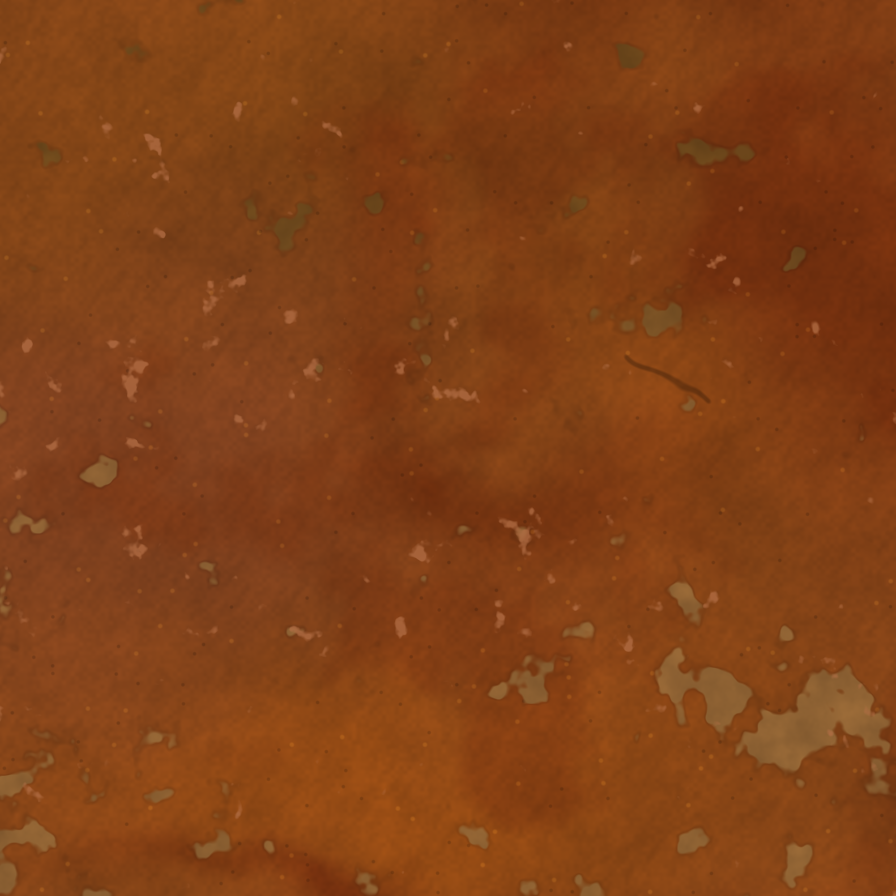
This texture is drawn by a WebGL 2 fragment shader. Its source:

```glsl
#version 300 es
precision highp float;

uniform vec2 u_resolution;
out vec4 fragColor;

const vec3 OCHRE = vec3(0.525, 0.270, 0.095);
const vec3 ORANGE = vec3(0.570, 0.285, 0.075);
const vec3 UMBER = vec3(0.495, 0.250, 0.125);
const vec3 OLIVE = vec3(0.490, 0.262, 0.075);
const vec3 DEEP_RUST = vec3(0.445, 0.185, 0.055);
const vec3 KHAKI = vec3(0.565, 0.400, 0.215);
const vec3 MOSS = vec3(0.420, 0.285, 0.110);
const vec3 PALE_PINK = vec3(0.700, 0.430, 0.270);

float hash(vec2 p) {
    return fract(sin(dot(p, vec2(127.1, 311.7))) * 43758.5453);
}

float noise(vec2 p) {
    vec2 cell = floor(p);
    vec2 f = fract(p);
    f = f * f * (3.0 - 2.0 * f);
    float low = mix(hash(cell), hash(cell + vec2(1.0, 0.0)), f.x);
    float high = mix(hash(cell + vec2(0.0, 1.0)), hash(cell + vec2(1.0)), f.x);
    return mix(low, high, f.y);
}

float fbm(vec2 p) {
    const mat2 turn = mat2(1.6, 1.2, -1.2, 1.6);
    float sum = 0.0;
    float weight = 0.533;
    for (int i = 0; i < 4; i++) {
        sum += weight * noise(p);
        p = turn * p + 17.3;
        weight *= 0.5;
    }
    return sum;
}

// Soft elliptical falloff
float glow(vec2 p, vec2 centre, vec2 radius) {
    vec2 d = (p - centre) / radius;
    return exp(-dot(d, d));
}

float segmentDistance(vec2 p, vec2 a, vec2 b) {
    vec2 ab = b - a;
    float t = clamp(dot(p - a, ab) / dot(ab, ab), 0.0, 1.0);
    return length(p - a - ab * t);
}

// Sparse round flecks, one candidate per grid cell
float flecks(vec2 p, float scale, float share, float seed) {
    vec2 cell = floor(p * scale);
    vec2 jitter = vec2(hash(cell + seed), hash(cell + seed + 31.7));
    vec2 d = fract(p * scale) - mix(vec2(0.3), vec2(0.7), jitter);
    float present = step(1.0 - share, hash(cell + seed + 73.1));
    return present * (1.0 - smoothstep(0.08, 0.28, length(d)));
}

vec3 stainedGround(vec2 uv) {
    vec2 warp = vec2(fbm(uv * 4.0 + 3.0), fbm(uv * 4.0 + 41.0)) - 0.5;
    vec2 q = uv + 0.28 * warp;
    vec3 colour = mix(OCHRE, OLIVE, 0.8 * glow(q, vec2(0.32, 0.82), vec2(0.45, 0.25)));
    colour = mix(colour, UMBER, 0.85 * glow(q, vec2(0.10, 0.42), vec2(0.38, 0.27)));
    float warm = glow(q, vec2(0.42, 0.10), vec2(0.42, 0.14))
               + 0.6 * glow(q, vec2(0.74, 0.55), vec2(0.13, 0.25));
    colour = mix(colour, ORANGE, min(warm, 1.0));
    float rust = glow(q, vec2(0.98, 0.66), vec2(0.17, 0.27))
               + 0.65 * glow(q, vec2(0.43, 0.70), vec2(0.08, 0.14))
               + 0.75 * glow(q, vec2(0.58, 0.42), vec2(0.15, 0.08))
               + 0.70 * glow(q, vec2(0.74, 1.00), vec2(0.22, 0.09))
               + 0.60 * glow(q, vec2(0.32, 0.00), vec2(0.28, 0.03));
    rust += 0.45 * smoothstep(0.52, 0.75, fbm(uv * 7.0 + 12.0));
    colour = mix(colour, DEEP_RUST, min(rust, 1.0));
    return colour * (0.89 + 0.22 * fbm(uv * 11.0 + 5.0));
}

void main() {
    vec2 uv = gl_FragCoord.xy / u_resolution;
    vec3 colour = stainedGround(uv);

    // Slanted brush grain and fine tooth
    vec2 slanted = mat2(0.8, 0.6, -0.6, 0.8) * uv;
    float streak = noise(slanted * vec2(130.0, 50.0)) - 0.5;
    float tooth = noise(uv * 210.0) - 0.5;
    colour *= 1.0 + 0.07 * streak + 0.07 * tooth;
    colour += vec3(0.09, 0.07, 0.02) * flecks(uv, 75.0, 0.035, 4.0);
    colour *= 1.0 - 0.16 * flecks(uv, 95.0, 0.04, 19.0);

    // Worn patches, gathered near the lower corners
    float wear = glow(uv, vec2(0.96, 0.20), vec2(0.14, 0.20))
               + 0.85 * glow(uv, vec2(0.02, 0.10), vec2(0.16, 0.11))
               + 0.55 * glow(uv, vec2(0.64, 0.28), vec2(0.14, 0.10))
               + 0.65 * glow(uv, vec2(0.78, 0.88), vec2(0.11, 0.07));
    float patchField = fbm(uv * 17.0 + 60.0) + 0.20 * min(wear, 1.0);
    float rim = smoothstep(0.70, 0.755, patchField);
    float worn = smoothstep(0.745, 0.79, patchField);
    vec3 patchColour = mix(KHAKI, MOSS, smoothstep(0.45, 0.80, uv.y));
    patchColour *= 0.86 + 0.28 * fbm(uv * 38.0);
    colour *= 1.0 - 0.09 * rim;
    colour = mix(colour, patchColour, 0.88 * worn);

    // Small pale chips across the left and centre
    float chipZone = glow(uv, vec2(0.16, 0.53), vec2(0.24, 0.14))
                   + 0.7 * glow(uv, vec2(0.56, 0.40), vec2(0.15, 0.10));
    float chipField = fbm(uv * 34.0 + 90.0) + 0.09 * min(chipZone, 1.0);
    float chip = smoothstep(0.77, 0.86, chipField);
    colour = mix(colour, PALE_PINK, 0.75 * chip);

    // Fine dark scratch
    vec2 wobble = vec2(0.0, 0.008 * (noise(uv * 45.0) - 0.5));
    float scratch = segmentDistance(uv + wobble, vec2(0.70, 0.60), vec2(0.79, 0.553));
    colour *= 1.0 - 0.25 * (1.0 - smoothstep(0.001, 0.005, scratch));

    fragColor = vec4(clamp(colour, 0.0, 1.0), 1.0);
}
```
